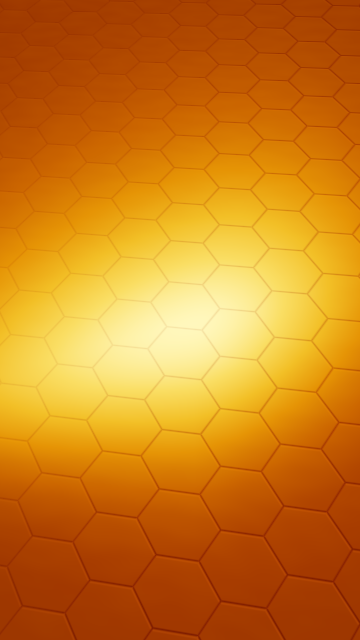
Reproduce this background procedurally as a WebGL 2 fragment shader.

```glsl
#version 300 es
precision highp float;
// Amber hexagon floor seen in perspective under a soft, tilted golden glow.
// A homography unprojects the canvas onto a flat hex grid; the glow level
// indexes a colour ramp and also fades the engraved grooves.

uniform vec2 u_resolution;
out vec4 outColor;

// Palette, from shade to the heart of the glow
const vec3 RAMP[6] = vec3[6](
    vec3(0.66, 0.23, 0.00), vec3(0.80, 0.40, 0.00), vec3(0.90, 0.58, 0.02),
    vec3(0.95, 0.75, 0.15), vec3(0.98, 0.87, 0.39), vec3(1.00, 0.97, 0.74));
const vec3 GROOVE_TINT = vec3(0.76, 0.45, 0.20);
const vec3 RIM_LIGHT = vec3(0.10, 0.07, 0.02);

// Grid lattice (column step, row step, origin) to canvas, homogeneous
const mat3 LATTICE_TO_CANVAS = mat3(
    0.10592, 0.04225, 0.0123,
    0.00311, 0.12050, 0.0565,
    0.23955, 0.09110, 1.0);
const float GROOVE_WIDTH = 0.018;
const vec2 RIM_OFFSET = vec2(0.025, 0.055);

// Glow shape, in canvas heights
const vec2 GLOW_CENTER = vec2(0.022, 0.495);
const float GLOW_TILT = 0.25;
const float REACH_LEFT = 0.47;
const float REACH_RIGHT = 0.295;
const float REACH_UP = 0.245;
const float REACH_DOWN = 0.21;
const float LEFT_TAPER = 0.20;

const float MOTTLE = 0.018;
const float SQRT3 = 1.7320508;

vec2 hashGradient(vec2 cell) {
    vec3 h = fract(cell.xyx * vec3(0.1031, 0.1030, 0.0973));
    h += dot(h, h.yzx + 33.33);
    float angle = 6.28318 * fract((h.x + h.y) * h.z);
    return vec2(cos(angle), sin(angle));
}

float gradientNoise(vec2 p) {
    vec2 i = floor(p), f = fract(p);
    vec2 s = f * f * f * (f * (f * 6.0 - 15.0) + 10.0);
    vec2 e = vec2(1.0, 0.0);
    float low = mix(dot(hashGradient(i), f),
                    dot(hashGradient(i + e), f - e), s.x);
    float high = mix(dot(hashGradient(i + e.yx), f - e.yx),
                     dot(hashGradient(i + 1.0), f - 1.0), s.x);
    return mix(low, high, s.y);
}

// Position relative to the nearest hexagon centre (circumradius 1)
vec2 hexCell(vec2 p) {
    vec2 size = vec2(3.0, SQRT3);
    vec2 a = mod(p, size) - 0.5 * size;
    vec2 b = mod(p + 0.5 * size, size) - 0.5 * size;
    return dot(a, a) < dot(b, b) ? a : b;
}

float hexEdgeDistance(vec2 cell) {
    vec2 q = abs(cell);
    return 0.5 * SQRT3 - max(q.y, 0.5 * (SQRT3 * q.x + q.y));
}

float groove(vec2 p, float width, float blur) {
    return 1.0 - smoothstep(width - blur, width + blur, hexEdgeDistance(hexCell(p)));
}

// Sheared bell with its own reach on each side
float glowLevel(vec2 p) {
    vec2 d = p - GLOW_CENTER;
    float across = d.y - GLOW_TILT * d.x;
    float along = d.x / (d.x < 0.0 ? REACH_LEFT : REACH_RIGHT);
    float down = max(REACH_DOWN + LEFT_TAPER * min(d.x, 0.0), 0.08);
    float fall = across > 0.0 ? pow(across / REACH_UP, 1.6)
                              : pow(-across / down, 2.0);
    return exp(-along * along - fall);
}

vec3 rampColor(float level) {
    float x = clamp(level, 0.0, 1.0) * 5.0;
    int i = min(int(x), 4);
    return mix(RAMP[i], RAMP[i + 1], x - float(i));
}

void main() {
    vec2 p = gl_FragCoord.xy / u_resolution.y;
    p.x -= 0.5 * u_resolution.x / u_resolution.y;

    // Unproject onto the hex plane
    vec3 h = inverse(LATTICE_TO_CANVAS) * vec3(p, 1.0);
    vec2 lattice = h.xy / h.z;
    vec2 plane = vec2(1.5 * lattice.x + 0.5,
                      SQRT3 * (lattice.y + 0.5 * lattice.x - 0.5));
    float pixel = fwidth(plane.y);

    // Glow with faint surface mottling and a slight tilt per tile
    float glow = glowLevel(p);
    float shade = 1.0 - glow;
    float surface = MOTTLE * gradientNoise(plane * vec2(1.1, 2.3))
                  + 0.012 * hexCell(plane).y;
    vec3 color = rampColor(glow + surface * shade);
    color *= 1.0 - 0.07 * smoothstep(0.3, 0.6, length(p - GLOW_CENTER)) * shade;

    // Engraved grooves, crisper toward the right and the near edge
    float crisp = smoothstep(-0.35, 0.15, 1.2 * p.x + 0.4 * (0.5 - p.y));
    float strength = mix(0.35, 0.95, crisp) * mix(0.2, 1.0, shade);
    float rim = groove(plane + RIM_OFFSET, GROOVE_WIDTH, pixel);
    color += RIM_LIGHT * rim * strength * shade * 0.6;
    float line = groove(plane, GROOVE_WIDTH, pixel);
    color *= mix(vec3(1.0), GROOVE_TINT, line * strength);

    outColor = vec4(color, 1.0);
}
```
